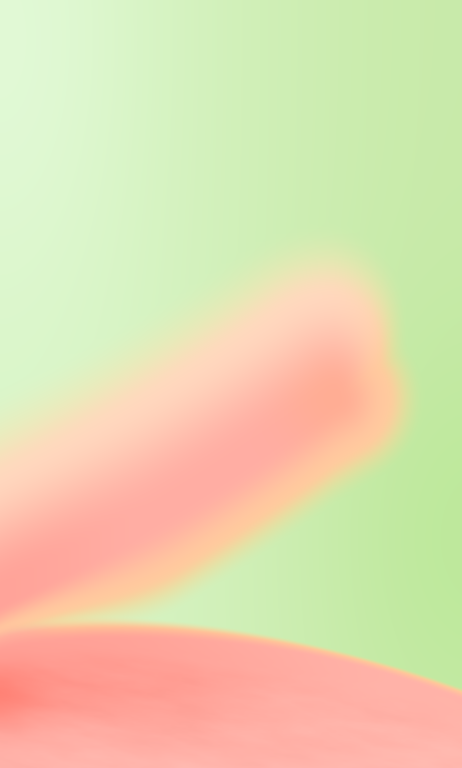
Write a WebGL 2 fragment shader that draws this background.

```glsl
#version 300 es
precision highp float;
// Soft pastel background: a blurred coral petal over pale green, above a sharper petal.

#define PETAL_TIP vec2(0.435, 0.480)
#define PETAL_ROOT vec2(-0.100, 0.155)
#define PETAL_BOW 0.28
#define UPPER_BLUR 0.21
#define LOWER_BLUR 0.105
#define ROOT_BLUR 0.050
#define FRONT_CREST vec2(0.130, 0.186)
#define FRONT_CURVE 0.39
#define MOTTLE 0.035

uniform vec2 u_resolution;
out vec4 outColor;

float hash(vec2 p) {
    return fract(sin(dot(p, vec2(127.1, 311.7))) * 43758.5453);
}

float valueNoise(vec2 p) {
    vec2 cell = floor(p), f = fract(p);
    f = f * f * (3.0 - 2.0 * f);
    float low = mix(hash(cell), hash(cell + vec2(1, 0)), f.x);
    float high = mix(hash(cell + vec2(0, 1)), hash(cell + vec2(1, 1)), f.x);
    return mix(low, high, f.y);
}

float fbm(vec2 p) {
    float sum = 0.0, gain = 0.5;
    for (int i = 0; i < 4; i++) {
        sum += gain * valueNoise(p);
        p = p * 2.03 + 7.1;
        gain *= 0.5;
    }
    return sum;
}

// Round falloff, 1 at the center
float glow(vec2 p, vec2 center, vec2 radius) {
    vec2 d = (p - center) / radius;
    return exp(-dot(d, d));
}

vec3 backdrop(vec2 p) {
    vec3 green = mix(vec3(0.85, 0.96, 0.78), vec3(0.785, 0.918, 0.665), smoothstep(0.0, 0.62, p.x));
    green = mix(green, vec3(0.89, 0.98, 0.85), 0.8 * glow(p, vec2(0.0, 0.95), vec2(0.16, 0.35)));
    return mix(green, vec3(0.735, 0.91, 0.60), 0.85 * glow(p, vec2(0.62, 0.30), vec2(0.18, 0.28)));
}

// Out-of-focus petal: a bowed ridge with a wide blur above and a narrow one below
vec3 blurredPetal(vec3 color, vec2 p) {
    vec2 q = p + vec2(0.0, PETAL_BOW * max(p.x * (PETAL_TIP.x - p.x), 0.0));
    vec2 axis = PETAL_TIP - PETAL_ROOT;
    float along = clamp(dot(q - PETAL_ROOT, axis) / dot(axis, axis), 0.0, 1.0);
    vec2 offset = q - PETAL_ROOT - axis * along;
    float dist = length(offset);
    vec2 normal = normalize(vec2(-axis.y, axis.x));
    float upper = smoothstep(0.0, 1.0, dot(offset, normal) / max(dist, 1e-4));
    float lowerBlur = mix(ROOT_BLUR, LOWER_BLUR, smoothstep(0.0, 0.24, p.x));
    float t = dist / mix(lowerBlur, UPPER_BLUR, upper);

    vec3 core = mix(vec3(1.0, 0.64, 0.60), vec3(1.0, 0.68, 0.64), smoothstep(0.0, 0.2, p.x));
    core = mix(core, vec3(1.0, 0.68, 0.58), glow(p, PETAL_TIP, vec2(0.07)));
    vec3 flesh = mix(vec3(1.0, 0.79, 0.62), vec3(1.0, 0.845, 0.745), upper);
    vec3 fringe = mix(vec3(0.95, 0.85, 0.60), vec3(0.96, 0.90, 0.71), upper);
    vec3 petal = mix(core, flesh, smoothstep(0.08, 0.70, t));
    petal = mix(petal, fringe, smoothstep(0.62, 0.95, t));
    return mix(petal, color, smoothstep(0.68, 1.14, t));
}

// Front petal: curved crest, warm rim, coral glow and faint streaks
vec3 frontPetal(vec3 color, vec2 p) {
    float dx = p.x - FRONT_CREST.x;
    float crest = FRONT_CREST.y - FRONT_CURVE * dx * dx - 0.007 * exp(-30.0 * p.x);
    float depth = (crest - p.y) / sqrt(1.0 + pow(2.0 * FRONT_CURVE * dx, 2.0));
    float soft = mix(0.011, 0.004, smoothstep(0.0, 0.5, p.x));

    vec3 flesh = mix(vec3(1.0, 0.635, 0.595), vec3(1.0, 0.70, 0.66), smoothstep(0.08, 0.55, p.x));
    flesh = mix(flesh, vec3(1.0, 0.72, 0.685), 0.85 * smoothstep(0.10, 0.0, p.y + 0.06 * p.x));
    flesh = mix(flesh, vec3(1.0, 0.58, 0.54), 0.6 * glow(p, vec2(0.10, 0.115), vec2(0.20, 0.035)));
    flesh = mix(flesh, vec3(1.0, 0.48, 0.43), 0.8 * glow(p, vec2(-0.01, 0.095), vec2(0.07, 0.035)));
    float streaks = fbm(vec2(p.x * 16.0, (p.y + 0.15 * p.x) * 55.0)) - 0.47;
    flesh += MOTTLE * streaks * vec3(0.3, 1.6, 1.6) * smoothstep(0.01, 0.07, depth);

    float rimFade = smoothstep(0.01, 0.10, p.x);
    vec3 rim = mix(vec3(1.0, 0.72, 0.62), vec3(1.0, 0.81, 0.58), rimFade);
    vec3 petal = mix(rim, flesh, smoothstep(-soft, 1.6 * soft + 0.003, depth));
    return mix(color, petal, smoothstep(-1.3 * soft, 0.4 * soft, depth));
}

void main() {
    vec2 p = gl_FragCoord.xy / u_resolution.y;
    vec3 color = backdrop(p);
    color = blurredPetal(color, p);
    color = frontPetal(color, p);
    outColor = vec4(clamp(color, 0.0, 1.0), 1.0);
}
```
